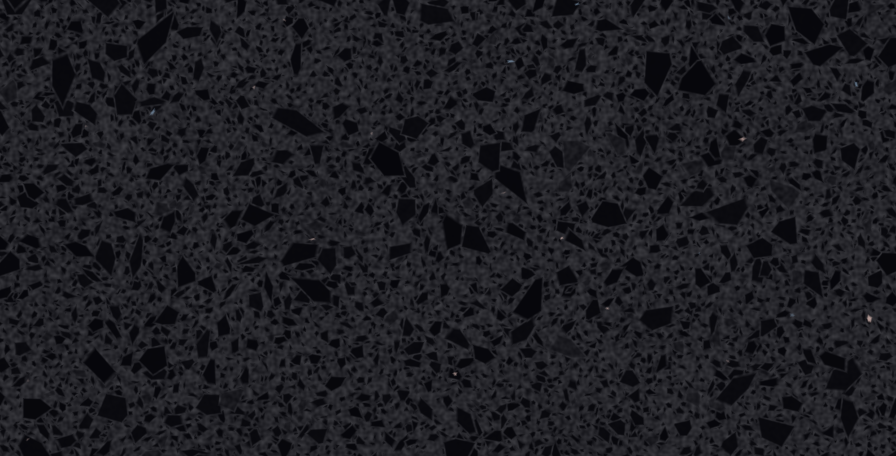
Give the GLSL for this texture, as a Shadertoy shader.

```glsl
// Dark engineered stone: angular black chips in a speckled charcoal matrix with rare bright flecks.

const float TAU = 6.2831853;

// Lengths are fractions of the canvas height.
const vec3 MATRIX_COLOR = vec3(0.154, 0.154, 0.174);
const vec3 CHIP_COLOR = vec3(0.024, 0.024, 0.042);
const vec3 FLECK_WARM = vec3(0.72, 0.62, 0.60);
const vec3 FLECK_COOL = vec3(0.50, 0.60, 0.70);

const int LAYERS = 4;
const float FINEST_CELL = 0.018;    // chip spacing of the smallest layer
const float CELL_GROWTH = 1.78;     // spacing ratio between layers
const float FINEST_DENSITY = 0.72;  // share of cells that hold a chip
const float DENSITY_DROP = 0.12;
const float CHIP_GAP = 0.0028;      // matrix seam kept around each chip
const float EDGE_SOFTNESS = 0.0024;

const float GRAIN_FREQ = 105.0;
const float GRAIN_CONTRAST = 0.125;
const float CLOUD_CONTRAST = 0.018;
const float FLECK_CELL = 0.13;
const float FLECK_DENSITY = 0.22;

float hash(vec2 p, float seed) {
    vec3 q = fract(vec3(p.xyx) * 0.1031 + seed * 0.0973);
    q += dot(q, q.yzx + 33.33);
    return fract((q.x + q.y) * q.z);
}

mat2 rotation(float a) {
    float c = cos(a), s = sin(a);
    return mat2(c, s, -s, c);
}

float cornerSlope(vec2 corner, vec2 offset) {
    float a = TAU * hash(corner, 7.0);
    return dot(vec2(cos(a), sin(a)), offset);
}

float gradientNoise(vec2 p) {
    vec2 i = floor(p), f = fract(p);
    vec2 u = f * f * f * (f * (f * 6.0 - 15.0) + 10.0);
    vec2 e = vec2(1.0, 0.0);
    return mix(mix(cornerSlope(i, f), cornerSlope(i + e.xy, f - e.xy), u.x),
               mix(cornerSlope(i + e.yx, f - e.yx), cornerSlope(i + e.xx, f - e.xx), u.x), u.y);
}

float coverage(float d) {
    float w = max(EDGE_SOFTNESS, 0.7 / iResolution.y);
    return 1.0 - smoothstep(-w, w, d);
}

// Distance to an irregular convex shard, cut from five random half-planes.
float shardDistance(vec2 p, vec2 id, float radius) {
    float squash = mix(0.65, 1.0, hash(id, 1.0));
    vec2 q = rotation(TAU * hash(id, 2.0)) * p * vec2(1.0);
    q *= vec2(squash, 1.0 / squash);
    float d = length(q) - 1.5 * radius;
    for (int k = 0; k < 5; k++) {
        float seed = float(k);
        float a = TAU * (seed + 0.75 * hash(id, 11.0 + seed)) / 5.0;
        float reach = radius * mix(0.42, 1.10, hash(id, 21.0 + seed));
        d = max(d, dot(q, vec2(cos(a), sin(a))) - reach);
    }
    return d * squash;
}

// Paints one layer of chips over the darkness left by finer layers.
float paintChips(float darkness, vec2 p, float cell, float density, float layer) {
    vec2 home = floor(p / cell);
    for (int j = -1; j <= 1; j++) {
        for (int i = -1; i <= 1; i++) {
            vec2 grid = home + vec2(i, j);
            vec2 id = grid + 131.0 * (layer + 1.0);
            if (hash(id, 3.0) > density) continue;
            vec2 center = (grid + vec2(hash(id, 4.0), hash(id, 5.0))) * cell;
            float radius = cell * mix(0.17, 0.41, hash(id, 6.0));
            float d = shardDistance(p - center, id, radius);
            float tone = hash(id, 8.0) < 0.07 ? 0.45 : mix(0.88, 1.0, hash(id, 9.0));
            darkness *= 1.0 - coverage(d - CHIP_GAP);
            darkness = mix(darkness, tone, coverage(d));
        }
    }
    return darkness;
}

// Small bright slivers, at most one per cell and well inside it.
vec3 paintFlecks(vec3 color, vec2 p) {
    vec2 grid = floor(p / FLECK_CELL);
    vec2 id = grid + 907.0;
    if (hash(id, 3.0) > FLECK_DENSITY) return color;
    vec2 center = (grid + 0.2 + 0.6 * vec2(hash(id, 4.0), hash(id, 5.0))) * FLECK_CELL;
    float radius = mix(0.0022, 0.0065, pow(hash(id, 6.0), 4.0));
    float d = shardDistance(p - center, id, radius);
    vec3 tint = mix(FLECK_WARM, FLECK_COOL, step(0.6, hash(id, 10.0)));
    return mix(color, tint, coverage(d) * mix(0.3, 1.0, hash(id, 9.0)));
}

void mainImage(out vec4 fragColor, in vec2 fragCoord) {
    vec2 p = fragCoord / iResolution.y;

    // Speckled matrix
    float grain = 0.65 * gradientNoise(p * GRAIN_FREQ)
                + 0.55 * gradientNoise(rotation(0.6) * p * GRAIN_FREQ * 0.57 + 40.0);
    float cloud = gradientNoise(p * 5.0 + 9.0);
    vec3 color = MATRIX_COLOR + GRAIN_CONTRAST * grain + CLOUD_CONTRAST * cloud;

    // Chips, finest first so that large ones stay whole
    float darkness = 0.0;
    float cell = FINEST_CELL;
    for (int n = 0; n < LAYERS; n++) {
        float layer = float(n);
        darkness = paintChips(darkness, p, cell, FINEST_DENSITY - DENSITY_DROP * layer, layer);
        cell *= CELL_GROWTH;
    }
    color = mix(color, CHIP_COLOR, darkness);

    fragColor = vec4(paintFlecks(color, p), 1.0);
}
```
